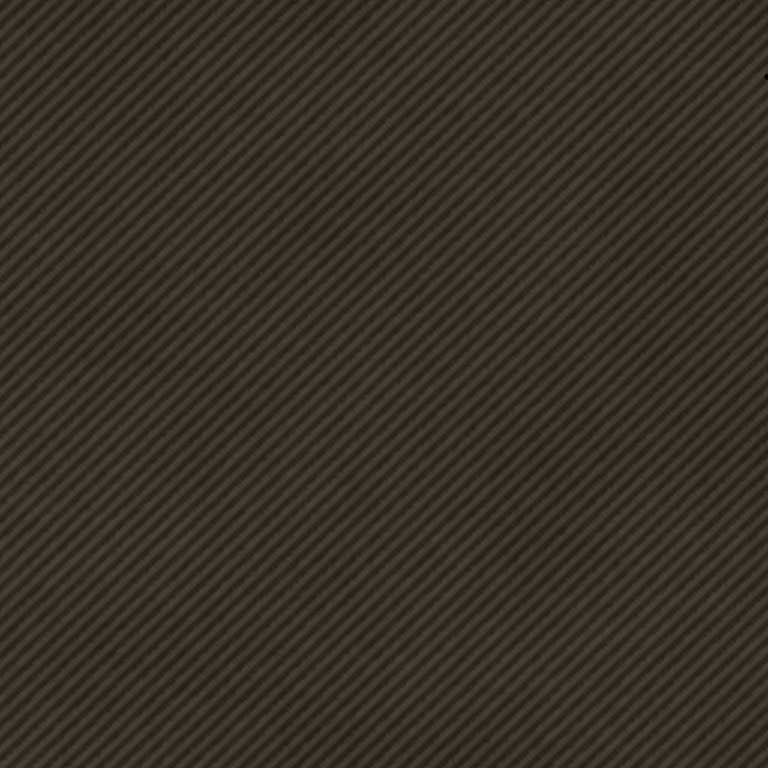
Write a three.js fragment shader that draws this pattern.

```glsl
// Dark brown twill: fine diagonal ribs rising to the right, 43 across and 45 down.
// A soft wave shades each rib; thread beads, smooth grain and broad patches
// of value noise vary the cloth, with one tiny nick at the right edge.
varying vec2 vUv;

float hash(vec2 p) {
  vec3 q = fract(vec3(p.xyx) * 0.1031);
  q += dot(q, q.yzx + 33.33);
  return fract((q.x + q.y) * q.z);
}

float valueNoise(vec2 p) {
  vec2 cell = floor(p);
  vec2 f = fract(p);
  f = f * f * (3.0 - 2.0 * f);
  float low = mix(hash(cell), hash(cell + vec2(1.0, 0.0)), f.x);
  float high = mix(hash(cell + vec2(0.0, 1.0)), hash(cell + vec2(1.0)), f.x);
  return mix(low, high, f.y);
}

void main() {
  const float TAU = 6.2831853;
  float grain = valueNoise(vUv * 256.0) - 0.5;
  float patches = valueNoise(vUv * 7.0 + 40.0) - 0.5;

  // Diagonal ribs with slightly uneven edges
  float across = vUv.x * 43.0 - vUv.y * 45.0 + 0.08 * grain;
  float rib = 0.5 + 0.5 * cos(TAU * across);
  rib = mix(rib, smoothstep(0.0, 1.0, rib), 0.5);

  // Thread beads along each rib
  float bead = cos(TAU * (vUv.x + vUv.y) * 128.0);
  rib += 0.08 * bead + 0.34 * grain;

  vec3 cloth = mix(vec3(0.168, 0.140, 0.109), vec3(0.260, 0.237, 0.198), rib);

  // Broad and medium shading over the cloth
  cloth += vec3(0.017, 0.016, 0.015) * patches;
  cloth += 0.016 * (valueNoise(vUv * 70.0 + 7.0) - 0.5);

  // Dark nick at the right edge
  float nick = 1.0 - smoothstep(0.002, 0.005, length(vUv - vec2(0.999, 0.9)));
  cloth = mix(cloth, vec3(0.01), nick);

  gl_FragColor = vec4(cloth, 1.0);
}
```
